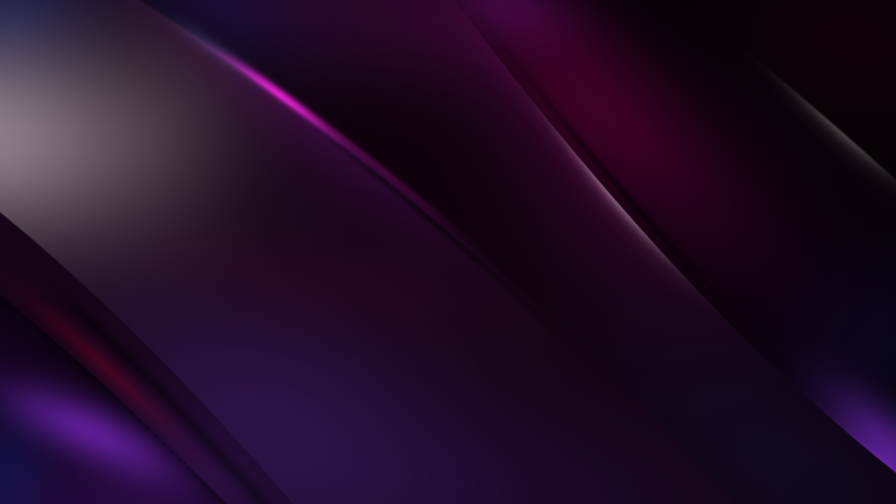
This background is drawn by a Shadertoy shader. Its source:

```glsl
// Dark violet folds of satin with diagonal creases, soft glows and thin highlights.

// Creases: start x, start depth, slope, bend (heights of the canvas, depth runs downward)
const vec4 LEFT_CREASE   = vec4(0.278, 0.0, 0.62, 0.19);
const vec4 RIGHT_CREASE  = vec4(0.903, 0.0, 1.35, -0.3175);
const vec4 CORNER_CREASE = vec4(0.0, 0.421, 0.82, 0.302);
const vec4 INNER_CREASE  = vec4(0.035, 0.613, 0.84, 0.22);
const vec4 FAR_CREASE    = vec4(1.5, 0.116, 0.84, 0.10);

const vec3 PLUM    = vec3(0.065, 0.008, 0.055);
const vec3 BLACK   = vec3(0.018, 0.002, 0.020);
const vec3 SILVER  = vec3(0.48, 0.48, 0.47);
const vec3 VIOLET  = vec3(0.28, 0.10, 0.46);
const vec3 PURPLE  = vec3(0.17, 0.03, 0.21);
const vec3 MAGENTA = vec3(0.70, 0.08, 0.62);
const vec3 WINE    = vec3(0.21, 0.00, 0.12);
const vec3 NAVY    = vec3(0.00, 0.05, 0.15);

// Signed distance to a crease, positive on its lower left side
float creaseDist(vec2 p, vec4 c) {
    float d = p.x - c.x;
    float slope = c.z + 2.0 * c.w * d;
    return (p.y - c.y - d * (c.z + c.w * d)) / sqrt(1.0 + slope * slope);
}

float bell(float x, float centre, float spread) {
    float t = (x - centre) / spread;
    return exp(-t * t);
}

// Elliptical glow, tilted clockwise by an angle
float glow(vec2 p, vec2 centre, vec2 radii, float tilt) {
    vec2 d = p - centre;
    float c = cos(tilt), s = sin(tilt);
    d = vec2(c * d.x + s * d.y, c * d.y - s * d.x) / radii;
    return exp(-dot(d, d));
}

// Light on one side of a crease: crisp at the edge, fading as d grows
float sheen(float d, float width, float soft) {
    return smoothstep(-soft, soft, d) * exp(-max(d, 0.0) / width);
}

// Broad fold between the corner and the left crease
vec3 leftFold(vec2 p, float d) {
    vec3 col = PLUM;
    col += SILVER * glow(p, vec2(-0.04, 0.27), vec2(0.34, 0.21), 0.10);
    col += 0.13 * SILVER * glow(p, vec2(0.34, 0.23), vec2(0.16, 0.20), 0.0);
    col += NAVY * glow(p, vec2(0.0, 0.0), vec2(0.20, 0.13), 0.0);
    col += vec3(0.10, 0.06, 0.20) * glow(p, vec2(0.50, 0.83), vec2(0.42, 0.27), 0.25);
    col += vec3(0.03, 0.02, 0.08) * glow(p, vec2(1.0, 1.0), vec2(0.55, 0.20), 0.0);
    col += vec3(0.03, 0.0, 0.0) * glow(p, vec2(0.62, 0.56), vec2(0.40, 0.09), 0.20);
    col += 0.9 * PURPLE * sheen(d, 0.075, 0.004) * bell(p.x, 0.62, 0.30);
    return col;
}

// Middle fold between the two long creases
vec3 middleFold(vec2 p, float d) {
    vec3 col = PLUM * 0.85;
    col += vec3(0.10, 0.018, 0.10) * glow(p, vec2(0.76, 0.03), vec2(0.36, 0.13), 0.15);
    col += NAVY * 0.7 * glow(p, vec2(0.42, 0.0), vec2(0.20, 0.12), 0.5);
    col += vec3(0.15, 0.01, 0.12) * sheen(d, 0.10, 0.002) * bell(p.x, 1.12, 0.26);
    col += vec3(0.0, 0.02, 0.065) * glow(p, vec2(1.55, 0.92), vec2(0.38, 0.20), 0.6);
    return col;
}

// Nearly black fold on the right
vec3 rightFold(vec2 p, float d) {
    vec3 col = BLACK;
    col += WINE * glow(p, vec2(1.17, 0.20), vec2(0.29, 0.13), 0.75);
    col += PURPLE * 0.8 * glow(p, vec2(0.98, 0.0), vec2(0.16, 0.08), 0.3);
    col += vec3(0.045, 0.0, 0.02) * glow(p, vec2(1.70, 0.08), vec2(0.25, 0.16), 0.4);
    col += vec3(0.05, 0.0, 0.04) * glow(p, vec2(1.45, 0.45), vec2(0.30, 0.20), 0.8);
    col += vec3(0.01, 0.018, 0.075) * glow(p, vec2(1.76, 0.68), vec2(0.20, 0.18), 0.0);
    col += VIOLET * glow(p, vec2(1.78, 0.90), vec2(0.16, 0.055), 0.75);
    // Thin second crease beside the edge
    float hem = -d - 0.022;
    col *= 1.0 - 0.55 * bell(hem, 0.0, 0.006) * bell(p.x, 1.24, 0.18);
    // Slender far highlight
    float far = creaseDist(p, FAR_CREASE);
    col += 0.62 * SILVER * sheen(far, 0.013, 0.004) * bell(p.x, 1.67, 0.10);
    return col;
}

// Layered folds in the lower left corner
vec3 cornerFold(vec2 p, float d, float soft) {
    float inner = creaseDist(p, INNER_CREASE);
    vec3 col = vec3(0.085, 0.012, 0.085);
    col += vec3(0.07, 0.04, 0.16) * glow(p, vec2(0.40, 0.98), vec2(0.24, 0.20), 0.7);
    col += vec3(0.15, 0.0, 0.015) * bell(inner, -0.028, 0.020) * bell(p.x, 0.21, 0.13);
    col *= 1.0 - 0.40 * bell(d, 0.045, 0.014) * smoothstep(0.08, 0.2, p.x);
    vec3 under = vec3(0.065, 0.008, 0.095);
    under += VIOLET * glow(p, vec2(0.18, 0.855), vec2(0.18, 0.055), 0.42);
    under += vec3(0.08, 0.03, 0.14) * glow(p, vec2(0.26, 1.0), vec2(0.25, 0.10), 0.0);
    under += NAVY * glow(p, vec2(0.0, 0.94), vec2(0.10, 0.12), 0.0);
    under *= 1.0 - 0.5 * sheen(inner, 0.018, soft);
    return mix(col, under, smoothstep(-soft, soft, inner));
}

void mainImage(out vec4 fragColor, in vec2 fragCoord) {
    vec2 p = fragCoord / iResolution.y;
    p.y = 1.0 - p.y;
    float soft = max(0.0025, 0.8 / iResolution.y);
    float left = creaseDist(p, LEFT_CREASE);
    float right = creaseDist(p, RIGHT_CREASE);
    float corner = creaseDist(p, CORNER_CREASE);

    // Stack the folds from right to left
    vec3 col = mix(rightFold(p, right), middleFold(p, right), smoothstep(-soft, soft, right));
    col = mix(col, leftFold(p, left), smoothstep(-0.006, 0.006, left));
    col = mix(col, cornerFold(p, corner, soft), smoothstep(-soft, soft, corner));

    // Highlights and shadow along the long creases
    col *= 1.0 - 0.5 * bell(left, 0.012, 0.007) * bell(p.x, 0.85, 0.25);
    col += MAGENTA * bell(left, 0.0, 0.010) * bell(p.x, 0.555, 0.095);
    col += 0.28 * MAGENTA * bell(left, -0.004, 0.007) * bell(p.x, 0.74, 0.14);
    col += vec3(0.04, 0.09, 0.10) * bell(left, 0.0, 0.016) * bell(p.x, 0.42, 0.07);
    col += 0.85 * SILVER * sheen(right, 0.010, soft) * bell(p.x, 1.22, 0.11);
    col += VIOLET * 0.7 * sheen(-right, 0.014, soft) * bell(p.x, 1.78, 0.12);
    fragColor = vec4(clamp(col, 0.0, 1.0), 1.0);
}
```
